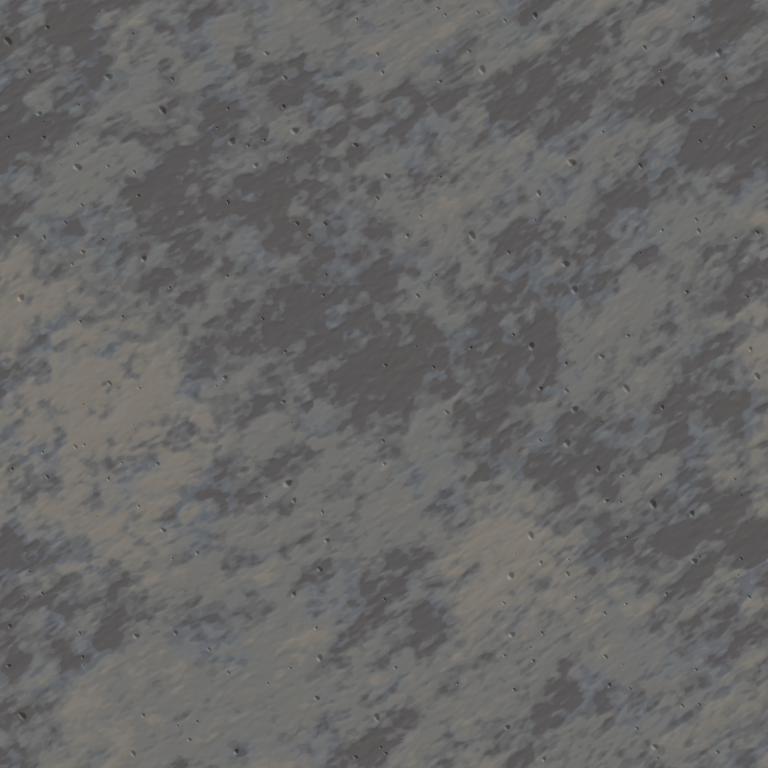
Reproduce this texture procedurally as a Shadertoy shader.

```glsl
vec3 hash(vec2 p) {
    vec3 q = fract(p.xyx * vec3(0.1031, 0.1030, 0.0973));
    q += dot(q, q.yxz + 33.33);
    return fract((q.xxy + q.yzz) * q.zyx);
}

// Cellular noise with softly blended cell values, centred on zero
float cells(vec2 p) {
    vec2 id = floor(p), f = p - id;
    float total = 0.0, weight = 0.0;
    for (int y = -1; y <= 1; y++)
    for (int x = -1; x <= 1; x++) {
        vec2 o = vec2(x, y);
        vec3 h = hash(id + o + 100.0);
        vec2 d = o + h.xy - f;
        float w = exp(-6.0 * dot(d, d));
        total += w * (h.z - 0.5);
        weight += w;
    }
    return total / weight;
}

float layeredCells(vec2 p, float gain) {
    float sum = 0.0, amp = 1.0;
    for (int i = 0; i < 4; i++) {
        sum += amp * cells(p);
        p = p * 2.03 + vec2(17.3, 9.1);
        amp *= gain;
    }
    return sum;
}

// Slanted grain, rising to the right
float grain(vec2 uv) {
    uv += 0.018 * sin(uv.yx * vec2(9.0, 7.0) + vec2(1.0, 4.0));
    vec2 along = vec2(cos(0.58), sin(0.58));
    vec2 s = vec2(dot(uv, along), dot(uv, vec2(-along.y, along.x)));
    return layeredCells(s * vec2(11.0, 23.0) + 40.0, 0.78);
}

// Tiny pits: lit on the lower left, shaded on the upper right
float pits(vec2 uv, float count, float share, float size) {
    vec2 id = floor(uv * count);
    vec3 place = hash(id + 7.0), kind = hash(id + 61.0);
    vec2 q = fract(uv * count) - mix(vec2(0.25), vec2(0.75), place.xy);
    float a = 6.28 * kind.x;
    vec2 turned = mat2(cos(a), -sin(a), sin(a), cos(a)) * q;
    float r = size * count * mix(0.5, 1.3, kind.y * kind.y);
    float mask = 1.0 - smoothstep(0.45 * r, r, length(turned * vec2(1.0, 0.7)));
    float side = dot(q, vec2(0.75, 0.66)) / r;
    float shade = mix(0.11, -0.12, smoothstep(-0.6, 0.1, side));
    return mask * shade * step(place.z, share);
}

void mainImage(out vec4 fragColor, in vec2 fragCoord) {
    vec2 uv = fragCoord / iResolution.xy;

    // Broad patches, slanted grain and fine mottling
    float broad = layeredCells(uv * 3.6 + 5.0, 0.65);
    float streak = grain(uv);
    float mottle = cells(uv * 58.0) + 0.7 * cells(uv * 115.0 + 30.0);
    float tone = 1.9 * broad + 2.0 * streak + 1.4 * mottle;

    // Stone colours from dark to light
    vec3 dark = vec3(0.350, 0.340, 0.340);
    vec3 grey = vec3(0.400, 0.400, 0.402);
    vec3 pale = vec3(0.440, 0.438, 0.428);
    vec3 tan_ = vec3(0.487, 0.468, 0.440);
    vec3 col = mix(dark, grey, smoothstep(-1.15, -0.25, tone));
    col = mix(col, pale, smoothstep(-0.25, 0.55, tone));
    float warm = 0.75 * tone + 1.8 * cells(uv * 5.0 + 70.0);
    col = mix(col, tan_, smoothstep(0.35, 1.6, warm));

    // Bluish clouds in the middle tones
    float blue = smoothstep(0.02, 0.35, cells(uv * 22.0 + 90.0) + 0.4 * mottle);
    col += vec3(-0.014, -0.001, 0.016) * blue * exp(-tone * tone);

    // Shallow relief lit from the upper left
    float relief = streak - grain(uv + vec2(-0.0022, 0.0028));
    col += clamp(0.04 * relief, -0.03, 0.03);

    // Pits and small specks
    float mark = pits(uv, 25.0, 0.22, 0.0048) + pits(uv + 0.37, 41.0, 0.07, 0.0028);
    col += mark * vec3(0.95, 1.0, 1.08);

    fragColor = vec4(col, 1.0);
}
```
